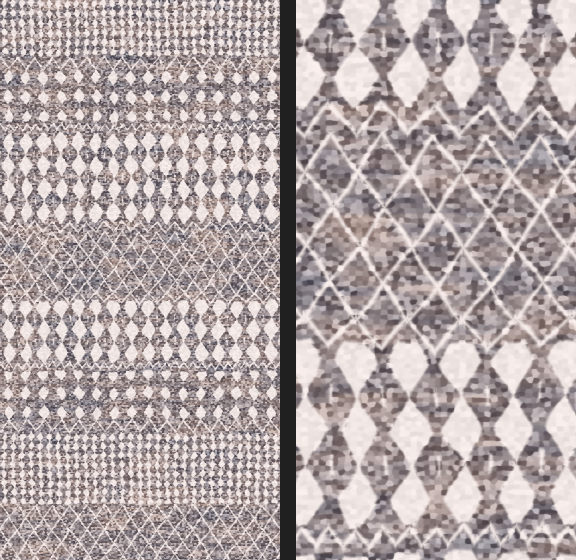
Left, the full canvas; right, a detail of the centre.
Give the GLSL for this pattern, as a WebGL 1 fragment shader.

```glsl
precision highp float;
// Hand-knotted wool rug: bands of bead chains, zigzags and diamond trellis in cream on mottled mauve.

uniform vec2 u_resolution;

const vec2 KNOTS = vec2(384.0, 768.0);    // design grid, origin at the top left
const float WIDE_PITCH = 384.0 / 16.0;    // column spacing of large motifs
const float FINE_PITCH = 384.0 / 31.0;    // column spacing of small beads
const float ZIG_PITCH = 384.0 / 32.0;
const float TRELLIS_HEIGHT = 34.0;
const float LINE_HALF = 1.0;              // half width of drawn lines
const float WOBBLE = 1.0;                 // hand-woven drift
const float GRAIN = 1.0;                  // contrast of the wool tufts
const vec3 CREAM = vec3(0.94, 0.90, 0.89);
const vec3 WOOL_DARK = vec3(0.32, 0.265, 0.275);
const vec3 WOOL_LIGHT = vec3(0.80, 0.755, 0.76);
const vec3 RUST_SHIFT = vec3(0.04, 0.0, -0.035);
const float TAU = 6.28318;

float hash(vec2 p) {
  return fract(sin(dot(p, vec2(127.1, 311.7))) * 4375.85);
}

// Cellular noise with blended cell shades
float cellular(vec2 p) {
  vec2 base = floor(p);
  float sum = 0.0, total = 0.0;
  for (int j = -1; j <= 1; j++) {
    for (int i = -1; i <= 1; i++) {
      vec2 cell = base + vec2(float(i), float(j));
      vec2 seed = cell + 0.2 + 0.6 * vec2(hash(cell + 3.1), hash(cell + 7.7));
      vec2 d = p - seed;
      float weight = exp(-8.0 * dot(d, d));
      sum += weight * hash(cell);
      total += weight;
    }
  }
  return sum / total;
}

// Layered sines bend the straight motifs
vec2 drift(vec2 p) {
  return WOBBLE * vec2(sin(p.y * 0.061 + 2.0 * sin(p.x * 0.013)) + 0.5 * sin(p.y * 0.23 + p.x * 0.05),
                       sin(p.x * 0.047 + p.y * 0.02) + 0.6 * sin(p.x * 0.19));
}

// All motifs return a signed distance in knots, positive inside the cream
float band(float motif, float y, float top, float bottom) {
  return min(motif, min(y - top, bottom - y));
}

// Columns of diamonds that swell on each row and pinch between rows
float chain(vec2 p, float firstRow, float rowPitch, float pitch, float wide, float narrow) {
  float row = (p.y - firstRow) / rowPitch;
  vec2 id = vec2(floor(p.x / pitch), floor(row + 0.5));
  float x = abs(mod(p.x, pitch) - 0.5 * pitch);
  float straight = 2.0 * abs(fract(row) - 0.5);
  float swell = mix(straight, 0.5 + 0.5 * cos(TAU * row), 0.45);
  return mix(narrow, wide * (0.86 + 0.28 * hash(id)), swell) - x;
}

// Short upright stitch at the heart of each dark oval
float ticks(vec2 p, float firstRow, float rowPitch) {
  vec2 pitch = vec2(WIDE_PITCH, rowPitch);
  vec2 q = abs(mod(p - vec2(0.0, firstRow) + 0.5 * pitch, pitch) - 0.5 * pitch);
  return min(0.6 - q.x, 4.5 - q.y);
}

float zigzag(vec2 p, float middle, float height, float pitch) {
  float wave = abs(fract(p.x / pitch) - 0.5) * 4.0 - 1.0;
  float slope = 4.0 * height / pitch;
  return LINE_HALF - abs(p.y - middle + height * wave) / sqrt(1.0 + slope * slope);
}

float trellis(vec2 p, float top) {
  vec2 q = vec2(p.x / WIDE_PITCH, (p.y - top) / TRELLIS_HEIGHT);
  vec2 lines = abs(fract(vec2(q.x + q.y, q.x - q.y) + 0.5) - 0.5);
  float gradient = length(vec2(1.0 / WIDE_PITCH, 1.0 / TRELLIS_HEIGHT));
  return LINE_HALF - min(lines.x, lines.y) / gradient;
}

// Bands from the top edge to the bottom edge
float pattern(vec2 p) {
  float y = p.y;
  float d = band(chain(p, 5.0, 13.5, FINE_PITCH, 4.1, 0.4), y, -9.0, 76.0);
  d = max(d, zigzag(p, 87.0, 8.0, WIDE_PITCH));
  d = max(d, band(chain(p, 106.0, 27.0, WIDE_PITCH, 7.0, -1.6), y, 94.0, 166.0));
  d = max(d, zigzag(p, 174.0, 4.0, ZIG_PITCH));

  d = max(d, band(chain(p, 195.0, 32.3, WIDE_PITCH, 9.3, 0.6), y, 182.0, 306.0));
  d = max(d, band(ticks(p, 211.2, 32.3), y, 200.0, 290.0));

  d = max(d, zigzag(p, 311.0, 7.0, WIDE_PITCH));
  d = max(d, band(trellis(p, 318.0), y, 317.0, 404.0));
  d = max(d, zigzag(p, 408.0, -7.0, WIDE_PITCH));

  d = max(d, band(chain(p, 421.0, 31.5, WIDE_PITCH, 9.3, 0.6), y, 412.0, 496.0));
  d = max(d, band(ticks(p, 436.7, 31.5), y, 425.0, 482.0));
  d = max(d, zigzag(p, 501.0, 4.0, ZIG_PITCH));
  d = max(d, band(chain(p, 513.0, 26.5, WIDE_PITCH, 7.0, -1.6), y, 509.0, 577.0));
  d = max(d, zigzag(p, 584.0, -8.0, WIDE_PITCH));

  d = max(d, band(chain(p, 600.0, 12.6, FINE_PITCH, 4.1, 0.4), y, 594.0, 691.0));
  return max(d, band(trellis(p, 693.0), y, 692.0, 780.0));
}

void main() {
  vec2 uv = gl_FragCoord.xy / u_resolution;
  vec2 p = vec2(uv.x, 1.0 - uv.y) * KNOTS;

  // Mottled wool: tufts, sideways dye streaks and rusty patches
  float tuft = cellular(p * vec2(0.36, 0.45)) - 0.5;
  float streak = cellular(p * vec2(0.035, 0.22) + 40.0) - 0.5;
  float patches = cellular(p * vec2(0.022, 0.06) + 90.0) - 0.5;
  float shade = 0.57 + GRAIN * tuft + 0.28 * streak + 0.12 * patches;
  vec3 wool = mix(WOOL_DARK, WOOL_LIGHT, clamp(shade, 0.0, 1.0));
  wool += RUST_SHIFT * (patches + streak);

  // Cream pile with frayed, softened edges
  vec3 cream = CREAM * (1.0 + 0.09 * tuft);
  float soft = max(1.1, KNOTS.x / u_resolution.x);
  float inlay = smoothstep(-soft, soft, pattern(p + drift(p)) + 0.9 * tuft);
  gl_FragColor = vec4(mix(wool, cream, inlay), 1.0);
}
```
